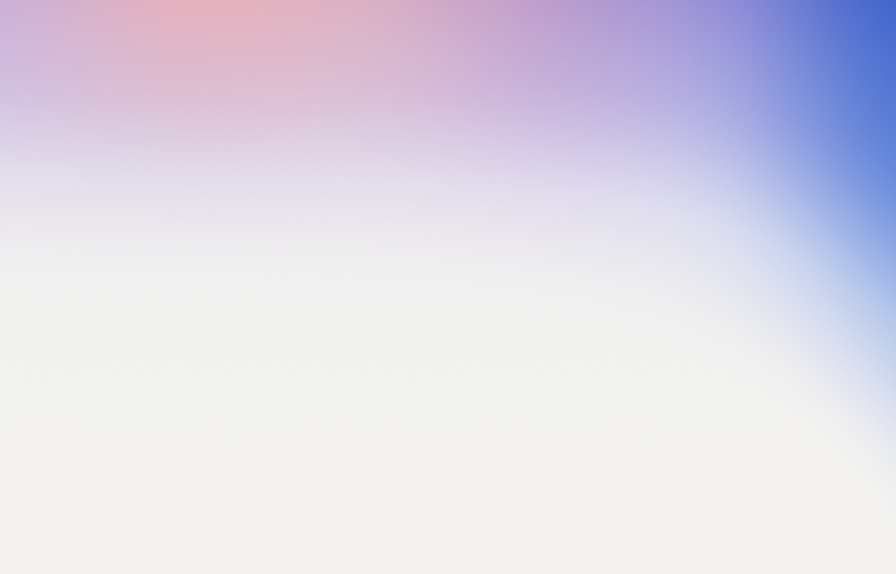
This background is drawn by a WebGL 2 fragment shader. Its source:

```glsl
#version 300 es
precision highp float;
// Soft pastel sky fading down into warm paper white, with a deep blue right edge.
// Two horizontal colour ramps (top edge and middle haze) are blended by depth,
// where the fade reaches further down towards the right; fine grain on top.

uniform vec2 u_resolution;
out vec4 fragColor;

const int STOPS = 6;

// Evenly spaced stops from left to right
const vec3 TOP_EDGE[STOPS] = vec3[STOPS](
    vec3(0.80, 0.69, 0.84), vec3(0.89, 0.69, 0.745), vec3(0.86, 0.69, 0.765),
    vec3(0.745, 0.62, 0.80), vec3(0.58, 0.56, 0.84), vec3(0.26, 0.40, 0.80));
const vec3 HAZE[STOPS] = vec3[STOPS](
    vec3(0.85, 0.815, 0.91), vec3(0.84, 0.795, 0.90), vec3(0.85, 0.80, 0.903),
    vec3(0.83, 0.785, 0.915), vec3(0.78, 0.80, 0.935), vec3(0.51, 0.64, 0.903));
const vec3 PAPER_COOL = vec3(0.946, 0.944, 0.940);
const vec3 PAPER_WARM = vec3(0.953, 0.949, 0.941);

// Smooth Catmull-Rom colour ramp, x in 0..1
vec3 ramp(vec3 stops[STOPS], float x) {
    float s = clamp(x, 0.0, 1.0) * float(STOPS - 1);
    int i = min(int(s), STOPS - 2);
    float f = s - float(i);
    vec3 a = stops[max(i - 1, 0)];
    vec3 b = stops[i];
    vec3 c = stops[i + 1];
    vec3 d = stops[min(i + 2, STOPS - 1)];
    return b + 0.5 * f * (c - a + f * (2.0 * a - 5.0 * b + 4.0 * c - d
             + f * (3.0 * (b - c) + d - a)));
}

// Distance below the top at which the colour has faded into paper
float fadeDepth(float x) {
    return 0.52 + 0.41 * pow(x, 5.0);
}

vec2 hashGradient(vec2 cell) {
    vec2 p = fract(cell * vec2(0.1031, 0.1030));
    p += dot(p, p.yx + 33.33);
    float angle = 6.2832 * fract((p.x + p.y) * p.x * 7.13);
    return vec2(cos(angle), sin(angle));
}

float gradientNoise(vec2 p) {
    vec2 i = floor(p);
    vec2 f = p - i;
    vec2 w = f * f * f * (f * (f * 6.0 - 15.0) + 10.0);
    vec2 e = vec2(1.0, 0.0);
    float low = mix(dot(hashGradient(i), f),
                    dot(hashGradient(i + e.xy), f - e.xy), w.x);
    float high = mix(dot(hashGradient(i + e.yx), f - e.yx),
                     dot(hashGradient(i + e.xx), f - e.xx), w.x);
    return mix(low, high, w.y);
}

vec3 skyColor(float x, float down) {
    float t = down / fadeDepth(x);
    vec3 paper = mix(PAPER_COOL, PAPER_WARM, smoothstep(0.45, 0.8, down));
    vec3 sky = mix(ramp(TOP_EDGE, x), ramp(HAZE, x), min(t / 0.6, 1.0));
    return mix(sky, paper, smoothstep(0.25, 1.0, t));
}

void main() {
    vec2 uv = gl_FragCoord.xy / u_resolution;
    vec2 square = gl_FragCoord.xy / u_resolution.y;
    vec3 color = skyColor(uv.x, 1.0 - uv.y);

    // Paper grain
    color += 0.006 * gradientNoise(square * 190.0);
    fragColor = vec4(clamp(color, 0.0, 1.0), 1.0);
}
```
